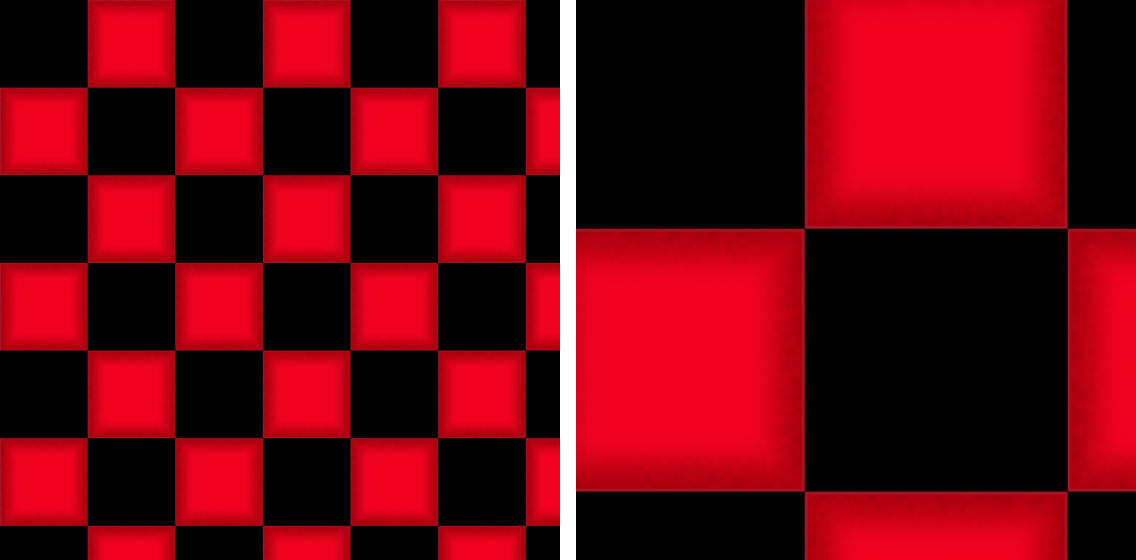
Left, the full canvas; right, a detail of the centre.
This pattern is drawn by a WebGL 2 fragment shader. Its source:

```glsl
#version 300 es
precision highp float;
// Checkerboard of flat black squares and red tiles with soft, dark bevelled edges.

uniform vec2 u_resolution;
out vec4 fragColor;

const float CELLS = 6.39;         // squares across the canvas
const float BEVEL_WIDTH = 0.22;   // widths are fractions of one square
const float RIM_WIDTH = 0.011;
const float CORNER_BLEND = 0.05;
const float GRAIN_SCALE = 45.0;
const float GRAIN_AMOUNT = 0.045;

const vec3 BLACK = vec3(0.0);
const vec3 FACE_RED = vec3(0.945, 0.008, 0.13);
const vec3 BEVEL_RED = vec3(0.67, 0.0, 0.055);
const vec3 RIM_RED = vec3(0.66, 0.08, 0.14);

// Sine-free hash to 0..1
float hash(vec2 p) {
    vec3 q = fract(vec3(p.xyx) * 0.1031);
    q += dot(q, q.yzx + 33.33);
    return fract((q.x + q.y) * q.z);
}

float valueNoise(vec2 p) {
    vec2 i = floor(p);
    vec2 f = fract(p);
    f = f * f * (3.0 - 2.0 * f);
    float low = mix(hash(i), hash(i + vec2(1.0, 0.0)), f.x);
    float high = mix(hash(i + vec2(0.0, 1.0)), hash(i + 1.0), f.x);
    return mix(low, high, f.y);
}

// Minimum with a rounded crease
float smoothMin(float a, float b, float radius) {
    float h = max(radius - abs(a - b), 0.0) / radius;
    return min(a, b) - h * h * radius * 0.25;
}

// Tile colour from the distances to its nearest vertical and horizontal edges
vec3 tileColor(vec2 edge, float grain, float pixel) {
    float depth = max(smoothMin(edge.x, edge.y, CORNER_BLEND), 0.0);
    float face = smoothstep(0.0, BEVEL_WIDTH, depth);
    vec3 color = mix(BEVEL_RED, FACE_RED, face);
    color *= 1.0 + (grain - 0.5) * 2.0 * GRAIN_AMOUNT * (1.0 - face);
    float rim = clamp((RIM_WIDTH - min(edge.x, edge.y)) / pixel + 0.5, 0.0, 1.0);
    return mix(color, RIM_RED, rim);
}

void main() {
    // Board coordinates, counted from the top left corner
    vec2 uv = gl_FragCoord.xy / u_resolution;
    vec2 board = vec2(uv.x, 1.0 - uv.y) * CELLS;
    float pixel = CELLS / min(u_resolution.x, u_resolution.y);

    // Distance to the grid lines, positive inside red tiles
    vec2 cell = floor(board);
    vec2 edge = 0.5 - abs(fract(board) - 0.5);
    float isRed = mod(cell.x + cell.y, 2.0);
    float signedEdge = min(edge.x, edge.y) * (isRed * 2.0 - 1.0);
    float coverage = clamp(signedEdge / pixel + 0.5, 0.0, 1.0);

    float grain = valueNoise(board * GRAIN_SCALE);
    vec3 color = mix(BLACK, tileColor(edge, grain, pixel), coverage);
    fragColor = vec4(color, 1.0);
}
```
